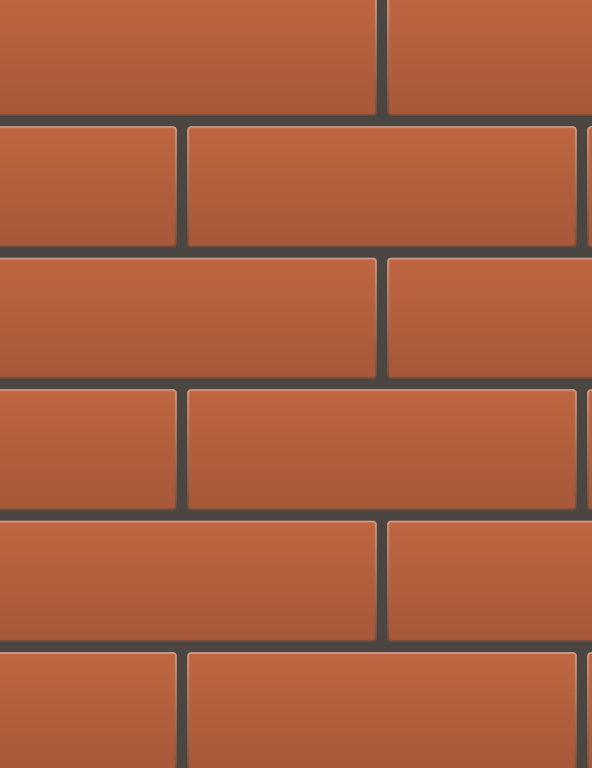
A Shadertoy shader for this pattern:

```glsl
// Running-bond brick wall with bevelled terracotta bricks and dark mortar.

// All lengths are fractions of the canvas height.
const vec2 PITCH = vec2(0.5208, 0.1712);
const vec2 JOINT_ORIGIN = vec2(0.2370, 0.1576);
const float MORTAR_WIDTH = 0.0135;
const float CORNER_RADIUS = 0.005;
const float RIM_WIDTH = 0.0036;

const vec3 MORTAR = vec3(0.295, 0.275, 0.255);
const vec3 CLAY_TOP = vec3(0.750, 0.400, 0.255);
const vec3 CLAY_BOTTOM = vec3(0.650, 0.345, 0.220);
const vec3 RIM_LIGHT = vec3(0.830, 0.610, 0.520);
const vec3 RIM_SHADE = vec3(0.440, 0.300, 0.245);

float roundedBox(vec2 p, vec2 halfSize, float radius) {
    vec2 q = abs(p) - halfSize + radius;
    return length(max(q, 0.0)) + min(max(q.x, q.y), 0.0) - radius;
}

// Position relative to the centre of the brick, with y pointing down.
vec2 brickLocal(vec2 p, vec2 pitch, vec2 origin) {
    vec2 cell = (p - origin) / pitch;
    cell.x -= 0.5 * mod(floor(cell.y), 2.0);
    return (fract(cell) - 0.5) * pitch;
}

// Clay face with a rim that is lit above and shaded below.
vec3 brickColor(float dist, float depth, float rimWidth) {
    vec3 face = mix(CLAY_TOP, CLAY_BOTTOM, depth);
    vec3 rim = mix(RIM_LIGHT, RIM_SHADE, depth);
    return mix(face, rim, smoothstep(-rimWidth, -0.3 * rimWidth, dist));
}

void mainImage(out vec4 fragColor, in vec2 fragCoord) {
    float pixel = 1.0 / iResolution.y;
    vec2 p = vec2(fragCoord.x, iResolution.y - fragCoord.y) * pixel;

    vec2 local = brickLocal(p, PITCH, JOINT_ORIGIN);
    vec2 halfSize = 0.5 * (PITCH - MORTAR_WIDTH);
    float dist = roundedBox(local, halfSize, CORNER_RADIUS);
    float depth = clamp(0.5 + 0.5 * local.y / halfSize.y, 0.0, 1.0);

    // Blend brick into mortar over about one pixel
    float coverage = 1.0 - smoothstep(-0.6 * pixel, 0.6 * pixel, dist);
    vec3 color = mix(MORTAR, brickColor(dist, depth, RIM_WIDTH), coverage);
    fragColor = vec4(color, 1.0);
}
```
